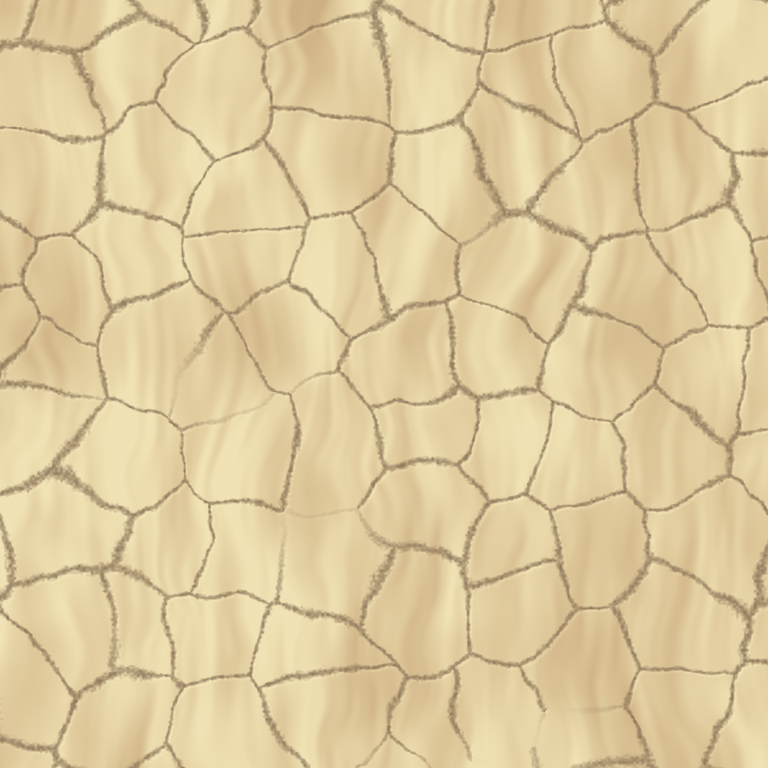
A Shadertoy shader for this texture:

```glsl
// Dry, cracked cream paint: upright streaks of warped noise form the skin,
// and Voronoi borders of uneven width form the stippled cracks.
// Cracks are compared with a shifted copy of themselves to light one rim.

const float CELLS = 8.3;          // crack cells across the canvas
const float GRAINS = 300.0;       // stipple grains across the canvas
const vec3 TAN   = vec3(0.82, 0.71, 0.53);
const vec3 CREAM = vec3(0.93, 0.87, 0.69);
const vec3 UMBER = vec3(0.55, 0.46, 0.35);

float hash(vec2 p) {
    vec3 q = fract(vec3(p.xyx) * 0.1031);
    q += dot(q, q.yzx + 33.33);
    return fract((q.x + q.y) * q.z);
}

vec2 hash2(vec2 p) {
    return vec2(hash(p + 17.0), hash(p + 71.0));
}

float noise(vec2 p) {
    vec2 i = floor(p), f = fract(p);
    f = f * f * (3.0 - 2.0 * f);
    float low  = mix(hash(i), hash(i + vec2(1, 0)), f.x);
    float high = mix(hash(i + vec2(0, 1)), hash(i + vec2(1, 1)), f.x);
    return mix(low, high, f.y);
}

vec2 warp(vec2 p, float scale, float amount) {
    vec2 q = p * scale;
    return p + amount * (vec2(noise(q + 5.3), noise(q + 41.7)) - 0.5);
}

// x: distance to the nearest cell border, y: random value of that border
vec2 cellBorder(vec2 p) {
    vec2 home = floor(p), f = fract(p), nearOffset, nearPoint;
    float best = 8.0;
    for (int y = -1; y <= 1; y++)
    for (int x = -1; x <= 1; x++) {
        vec2 o = vec2(x, y);
        vec2 r = o + 0.08 + 0.84 * hash2(home + o) - f;
        float d = dot(r, r);
        if (d < best) { best = d; nearOffset = o; nearPoint = r; }
    }
    vec2 border = vec2(8.0, 0.0);
    for (int y = -2; y <= 2; y++)
    for (int x = -2; x <= 2; x++) {
        vec2 o = nearOffset + vec2(x, y);
        vec2 r = o + 0.08 + 0.84 * hash2(home + o) - f;
        vec2 gap = r - nearPoint;
        if (dot(gap, gap) > 0.0001) {
            float d = dot(0.5 * (nearPoint + r), normalize(gap));
            if (d < border.x) border = vec2(d, hash(2.0 * home + nearOffset + o + 9.0));
        }
    }
    return border;
}

// Crack depth from 0 on the skin to 1 at the bottom
float crackDepth(vec2 p) {
    vec2 q = warp(warp(p, 13.0, 0.03), 48.0, 0.007);
    vec2 border = cellBorder(q * CELLS);
    float swell = smoothstep(0.45, 0.9, noise(p * 12.0 + 3.0));
    float width = 0.0038 + 0.0055 * swell + 0.001 * border.y;
    float presence = smoothstep(0.12, 0.42, noise(p * 6.0 + 60.0) + 0.4 * border.y);
    float stipple = (noise(p * GRAINS) - 0.5) * (0.0025 + 0.003 * swell);
    float d = border.x / CELLS + stipple;
    return presence * (1.0 - smoothstep(0.0, width, d));
}

// Upright folds and brush-like streaks, centred on 0.5
float streaks(vec2 p) {
    vec2 q = warp(warp(p, 5.0, 0.07), 17.0, 0.025);
    float broad = noise(q * vec2(30.0, 5.0));
    float fine  = noise(q * vec2(74.0, 11.0) + 20.0);
    float patchy = noise(warp(p, 20.0, 0.06) * vec2(15.0, 9.0) + 80.0);
    return 0.48 * broad + 0.24 * fine + 0.28 * patchy;
}

void mainImage(out vec4 fragColor, in vec2 fragCoord) {
    vec2 p = fragCoord / iResolution.y;

    // Skin tone with a faint sidelight on the folds
    float fold = streaks(p);
    float sidelight = fold - streaks(p + vec2(0.004, -0.002));
    float tone = 0.63 + 1.8 * (fold - 0.5) + 0.9 * sidelight;

    // Crack shadow and its lit lower right rim
    float depth = crackDepth(p);
    float rim = max(crackDepth(p + vec2(-0.003, 0.003)) - depth, 0.0);
    tone = clamp(tone + 0.3 * rim, -0.1, 1.1);

    vec3 color = mix(TAN, CREAM, tone);
    float grain = 0.65 + 0.5 * noise(p * GRAINS + 130.0);
    color = mix(color, UMBER, clamp(0.82 * depth * grain, 0.0, 1.0));
    fragColor = vec4(color, 1.0);
}
```
